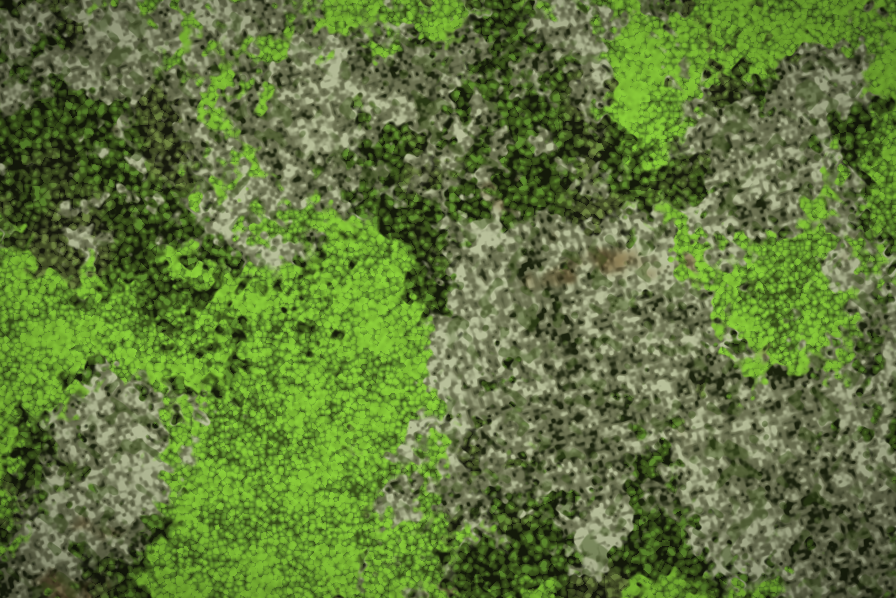
This texture is drawn by a WebGL 1 fragment shader. Its source:

```glsl
precision highp float;
// Patches of lime moss and dark cushion moss spread over gritty grey stone.
// Ragged fractal-noise masks place the patches; jittered cells form the
// leafy tufts, and layered fine noise gives the stone its grain.
uniform vec2 u_resolution;

#define PATCH_SCALE 4.0      // moss patches per canvas height
#define LIME_LEVEL 0.560     // higher means less lime moss
#define CUSHION_LEVEL 0.540  // higher means less dark moss
#define RAGGED 0.34          // roughness of the patch borders
#define LIME_TUFTS 112.0     // lime tufts per canvas height
#define CUSHION_TUFTS 72.0   // dark tufts per canvas height
#define GRIT 84.0            // stone grains per canvas height
#define VIGNETTE 0.30        // darkening of the corners

const vec3 SHADOW = vec3(0.10, 0.13, 0.05);
const vec3 DEEP_GREEN = vec3(0.22, 0.31, 0.10);
const vec3 LEAF_GREEN = vec3(0.35, 0.52, 0.17);
const vec3 LIME = vec3(0.48, 0.71, 0.20);
const vec3 STONE = vec3(0.40, 0.42, 0.30);
const vec3 PALE_STONE = vec3(0.68, 0.71, 0.57);
const vec3 RUST = vec3(0.33, 0.25, 0.12);
const mat2 TURN = mat2(0.8, 0.6, -0.6, 0.8);

float hash(vec2 p) {
  return fract(sin(dot(p, vec2(127.1, 311.7))) * 43758.5453);
}

float noise(vec2 p) {
  vec2 i = floor(p), f = fract(p);
  f = f * f * (3.0 - 2.0 * f);
  float low = mix(hash(i), hash(i + vec2(1.0, 0.0)), f.x);
  float high = mix(hash(i + vec2(0.0, 1.0)), hash(i + vec2(1.0)), f.x);
  return mix(low, high, f.y);
}

float fbm(vec2 p) {
  float sum = 0.0, weight = 0.53;
  for (int k = 0; k < 4; k++) {
    sum += weight * noise(p);
    p = TURN * p * 2.03 + 17.3;
    weight *= 0.5;
  }
  return sum;
}

// Distance to the nearest tuft centre, and that tuft's random tone.
vec2 tufts(vec2 p) {
  vec2 cell = floor(p), nearest = vec2(9.0, 0.0);
  for (int y = -1; y <= 1; y++) {
    for (int x = -1; x <= 1; x++) {
      vec2 id = cell + vec2(float(x), float(y));
      vec2 centre = id + vec2(hash(id), hash(id + 53.7));
      float d = distance(p, centre);
      if (d < nearest.x) nearest = vec2(d, hash(id + 91.3));
    }
  }
  return nearest;
}

vec3 stoneColor(vec2 p) {
  vec2 g = TURN * p * GRIT;
  float grain = 0.5 * noise(g) + 0.5 * noise(TURN * g * 1.9 + 31.0);
  float stain = fbm(p * 11.0 + 4.0);
  float tone = 0.52 + 1.35 * (grain - 0.5) + 0.75 * (stain - 0.48);
  vec3 color = mix(SHADOW, STONE, smoothstep(0.0, 0.44, tone));
  color = mix(color, PALE_STONE, smoothstep(0.42, 0.92, tone));
  float rust = smoothstep(0.68, 0.80, fbm(p * 7.0 + 71.0));
  color = mix(color, RUST * (0.5 + grain), 0.6 * rust);
  float sprig = smoothstep(0.62, 0.80, noise(TURN * p * 66.0 + 12.0));
  return mix(color, DEEP_GREEN, 0.45 * sprig);
}

vec3 limeColor(vec2 p) {
  vec2 tuft = tufts(p * LIME_TUFTS);
  float swell = fbm(p * 16.0 + 23.0) - 0.5;
  float leaf = noise(TURN * p * 150.0) - 0.5;
  float light = 0.88 - 0.65 * tuft.x + 0.4 * (tuft.y - 0.5);
  light += 0.85 * swell + 0.35 * leaf;
  vec3 color = mix(DEEP_GREEN, LEAF_GREEN, smoothstep(0.05, 0.45, light));
  color = mix(color, LIME, smoothstep(0.36, 0.76, light));
  return color * (1.0 + 0.2 * leaf);
}

vec3 cushionColor(vec2 p) {
  vec2 tuft = tufts(p * CUSHION_TUFTS);
  float leaf = noise(TURN * p * 140.0 + 8.0);
  float light = 0.92 - 0.9 * tuft.x + 0.5 * (tuft.y - 0.5) + 0.8 * (leaf - 0.5);
  vec3 color = mix(SHADOW * 0.75, DEEP_GREEN, smoothstep(0.12, 0.62, light));
  color = mix(color, LEAF_GREEN, smoothstep(0.6, 1.05, light));
  float dry = smoothstep(0.52, 0.72, fbm(p * 7.0 + 39.0));
  return mix(color, color.g * vec3(1.0, 0.95, 0.66), 0.45 * dry);
}

void main() {
  vec2 p = gl_FragCoord.xy / u_resolution.y;
  vec2 q = p * PATCH_SCALE * vec2(1.12, 0.88);

  // Coarse noise places the patches, fine noise frays their borders.
  float fray = 0.5 * noise(TURN * p * 36.0) + 0.5 * noise(TURN * p * 88.0 + 6.0) - 0.5;
  float lime = fbm(q + vec2(15.2, 3.4)) + RAGGED * fray;
  float cushion = fbm(q * 1.15 + vec2(41.7, 27.1)) - 1.3 * RAGGED * fray;
  float limeMask = smoothstep(-0.035, 0.04, lime - LIME_LEVEL);
  float cushionMask = smoothstep(-0.04, 0.045, cushion - CUSHION_LEVEL);

  vec3 color = mix(stoneColor(p), cushionColor(p), cushionMask);
  color = mix(color, limeColor(p), limeMask);

  vec2 fromCentre = gl_FragCoord.xy / u_resolution - 0.5;
  color *= 1.06 - VIGNETTE * smoothstep(0.08, 0.5, dot(fromCentre, fromCentre));
  gl_FragColor = vec4(color, 1.0);
}
```
